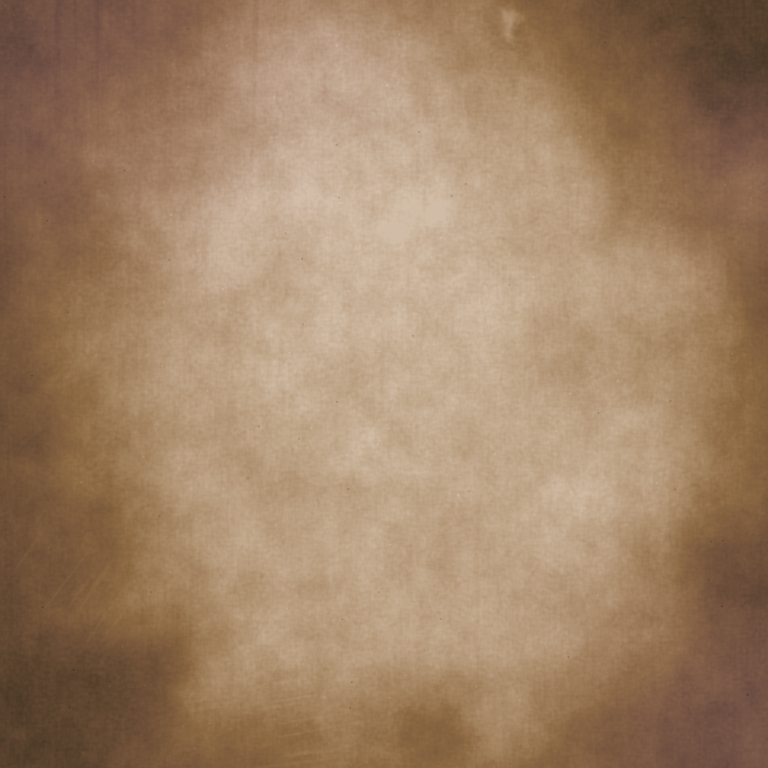
Reproduce this texture procedurally as a Shadertoy shader.

```glsl
// Aged parchment: pale glowing centre, mottled tan fibres, dark mauve and olive rim.

const vec2  RIM_CENTRE = vec2(0.52, 0.52);
const vec2  RIM_RADII  = vec2(0.50, 0.62);
const float BASE_TONE  = 0.83;
const float RIM_DROP   = 0.62;
const vec2  GLOW_CENTRE = vec2(0.51, 0.62);
const vec2  GLOW_RADII  = vec2(0.22, 0.30);
const float GLOW_GAIN   = 0.14;
const float WARP_AMOUNT = 0.045;
const float MOTTLE_GAIN = 0.24;
const float GRAIN_GAIN  = 0.055;
const vec3  MAUVE_SHIFT = vec3(0.015, 0.005, 0.055);

// Tone ramp, dark to pale
const vec3 UMBER  = vec3(0.27, 0.21, 0.14);
const vec3 BROWN  = vec3(0.43, 0.31, 0.215);
const vec3 GOLD   = vec3(0.55, 0.41, 0.26);
const vec3 TAN    = vec3(0.65, 0.525, 0.385);
const vec3 SAND   = vec3(0.72, 0.61, 0.49);
const vec3 CREAM  = vec3(0.82, 0.74, 0.65);

// Soft patches: centre x, centre y, radius, tone change
const int PATCHES = 11;
const vec4 PALE[PATCHES] = vec4[PATCHES](
    vec4(0.37, 0.97, 0.10, 0.10), vec4(0.45, 0.76, 0.14, 0.04),
    vec4(0.29, 0.14, 0.10, 0.09), vec4(0.76, 0.30, 0.14, 0.07),
    vec4(0.99, 0.77, 0.06, 0.22), vec4(0.88, 0.66, 0.07, 0.09),
    vec4(0.89, 0.42, 0.12, 0.07), vec4(0.67, 0.07, 0.07, 0.09),
    vec4(0.99, 0.06, 0.09, 0.08), vec4(0.08, 0.89, 0.13, 0.07),
    vec4(0.66, 0.975, 0.014, 0.25));
const vec4 STAINS[PATCHES] = vec4[PATCHES](
    vec4(0.83, 0.72, 0.055, -0.13), vec4(0.91, 0.92, 0.14, -0.18),
    vec4(0.70, 0.99, 0.13, -0.13), vec4(0.97, 0.22, 0.07, -0.08),
    vec4(0.57, 0.05, 0.05, -0.16), vec4(0.18, 0.11, 0.07, -0.12),
    vec4(0.15, 0.34, 0.13, -0.08), vec4(0.05, 0.45, 0.05, -0.10),
    vec4(0.27, 0.88, 0.07, -0.08), vec4(0.80, 0.52, 0.08, -0.07),
    vec4(0.05, 0.07, 0.12, -0.13));

vec2 hash22(vec2 p) {
    vec3 q = fract(vec3(p.xyx) * vec3(0.1031, 0.1030, 0.0973));
    q += dot(q, q.yzx + 33.33);
    return fract((q.xx + q.yz) * q.zy);
}

float gradDot(vec2 cell, vec2 corner, vec2 f) {
    return dot(hash22(cell + corner + 71.0) * 2.0 - 1.0, f - corner);
}

float gradientNoise(vec2 p) {
    vec2 i = floor(p), f = p - i;
    vec2 u = f * f * f * (f * (f * 6.0 - 15.0) + 10.0);
    vec2 e = vec2(1.0, 0.0);
    return mix(mix(gradDot(i, e.yy, f), gradDot(i, e.xy, f), u.x),
               mix(gradDot(i, e.yx, f), gradDot(i, e.xx, f), u.x), u.y);
}

float fbm(vec2 p) {
    float sum = 0.0, gain = 0.5;
    for (int k = 0; k < 5; k++) {
        sum += gain * gradientNoise(p);
        p = mat2(1.6, 1.2, -1.2, 1.6) * p + 17.3;
        gain *= 0.58;
    }
    return sum;
}

float blob(vec2 p, vec2 centre, float radius) {
    vec2 d = (p - centre) / radius;
    return exp(-dot(d, d));
}

// Fine parallel scratches at an angle, fading out around a centre
float scratches(vec2 p, vec2 centre, float radius, float angle) {
    vec2 along = vec2(cos(angle), sin(angle));
    vec2 q = vec2(dot(p, along), dot(p, vec2(-along.y, along.x)));
    return smoothstep(0.12, 0.45, gradientNoise(q * vec2(9.0, 130.0))) * blob(p, centre, radius);
}

vec3 toneRamp(float t) {
    vec3 c = mix(UMBER, BROWN, clamp(t / 0.25, 0.0, 1.0));
    c = mix(c, GOLD, clamp((t - 0.25) / 0.25, 0.0, 1.0));
    c = mix(c, TAN, clamp((t - 0.50) / 0.20, 0.0, 1.0));
    c = mix(c, SAND, clamp((t - 0.70) / 0.14, 0.0, 1.0));
    return mix(c, CREAM, clamp((t - 0.84) / 0.20, 0.0, 1.0));
}

void mainImage(out vec4 fragColor, in vec2 fragCoord) {
    vec2 uv = fragCoord / iResolution.xy;
    vec2 warped = uv + WARP_AMOUNT * vec2(fbm(uv * 7.0), fbm(uv * 7.0 + 40.0)) * 2.0;

    // Broad light: rim falloff, central glow, patches
    float rim = length((warped - RIM_CENTRE) / RIM_RADII);
    float tone = BASE_TONE - RIM_DROP * smoothstep(0.5, 1.2, rim);
    tone += GLOW_GAIN * blob((warped - GLOW_CENTRE) / GLOW_RADII, vec2(0.0), 1.0);
    for (int k = 0; k < PATCHES; k++) {
        tone += PALE[k].w * blob(warped, PALE[k].xy, PALE[k].z);
        tone += STAINS[k].w * blob(warped, STAINS[k].xy, STAINS[k].z);
    }

    // Mottling, fibres and weave
    tone += MOTTLE_GAIN * (fbm(uv * 9.0 + 5.0) + 0.5 * fbm(uv * 32.0));
    float fibre = gradientNoise(uv * vec2(110.0, 230.0)) + gradientNoise(uv * vec2(240.0, 150.0) + 9.0);
    float weave = gradientNoise(uv * vec2(170.0, 14.0));
    tone += GRAIN_GAIN * (fibre + 0.6 * weave);

    // Scratches and vertical creases
    tone += 0.06 * scratches(uv, vec2(0.08, 0.23), 0.10, 0.95);
    tone += 0.07 * scratches(uv, vec2(0.92, 0.58), 0.06, -0.9);
    tone += 0.07 * scratches(uv, vec2(0.36, 0.07), 0.10, 0.15);
    float crease = smoothstep(0.25, 0.5, gradientNoise(uv * vec2(75.0, 1.5) + 3.0));
    tone -= 0.06 * crease * smoothstep(0.6, 1.0, uv.y) * smoothstep(0.65, 0.2, uv.x);

    // Sparse flecks, one candidate per cell
    vec2 grid = uv * 60.0, cell = floor(grid), seed = hash22(cell);
    float fleck = smoothstep(0.12, 0.03, length(fract(grid) - 0.2 - 0.6 * seed));
    tone += fleck * step(0.96, hash22(cell + 31.0).x) * (seed.y < 0.6 ? 0.09 : -0.16);

    // Mauve cast on the upper left, lower right and right rim
    float mauve = blob(uv, vec2(0.08, 0.88), 0.22) + blob(uv, vec2(0.97, 0.05), 0.18)
                + blob(uv, vec2(0.98, 0.78), 0.12) + 0.5 * blob(uv, vec2(0.36, 1.0), 0.25);
    vec3 colour = toneRamp(tone) + MAUVE_SHIFT * min(mauve, 1.0);
    fragColor = vec4(clamp(colour, 0.0, 1.0), 1.0);
}
```
